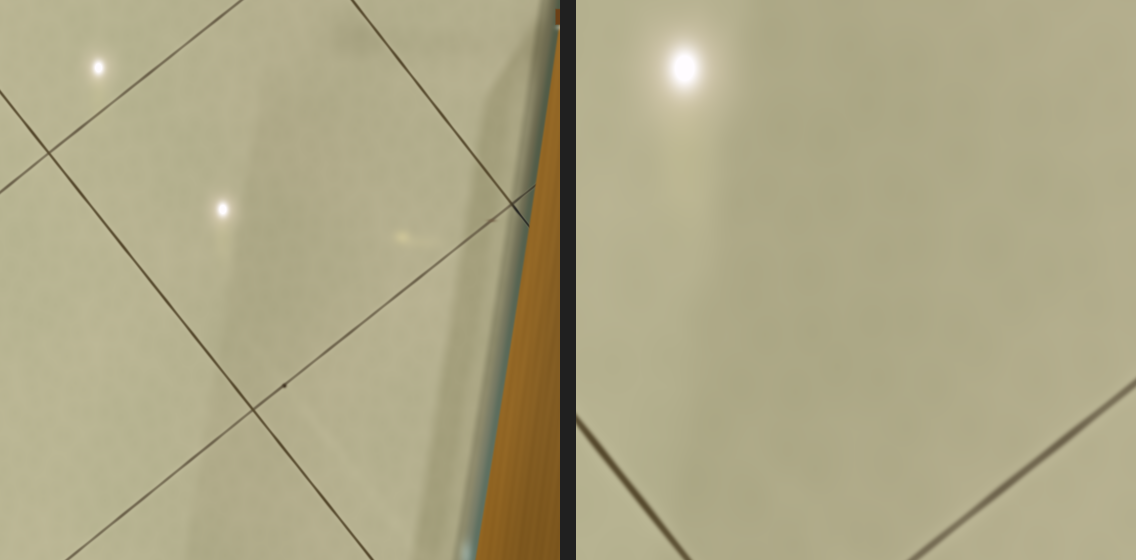
Left: the whole. Right: its middle third, enlarged.
Give the GLSL for this texture, as a WebGL 2 fragment shader.

```glsl
#version 300 es
precision highp float;
// Polished beige floor tiles on a slanted lattice, with thin dark joints, lamp glints
// and soft reflections, beside an orange wooden panel with a blue-grey foot strip.
// Joints come from a rounded lattice coordinate; shades are layered smooth masks.

uniform vec2 u_resolution;
out vec4 fragColor;

float hash(vec2 p) {
  return fract(sin(dot(p, vec2(41.3, 289.1))) * 4375.5);
}

// Distance to the nearest scattered cell point
float cellular(vec2 p) {
  vec2 base = floor(p);
  float nearest = 2.0;
  for (int j = -1; j <= 1; j++)
    for (int i = -1; i <= 1; i++) {
      vec2 cell = base + vec2(i, j);
      vec2 seed = cell + vec2(hash(cell), hash(cell + 17.0));
      nearest = min(nearest, length(p - seed));
    }
  return nearest;
}

// Soft elliptical spot
float spot(vec2 p, vec2 center, vec2 radius) {
  vec2 d = (p - center) / radius;
  return exp(-dot(d, d));
}

// Tile coordinates: joints lie on whole numbers
vec2 lattice(vec2 p) {
  vec2 q = inverse(mat2(0.4623, 0.3672, -0.3646, 0.4584)) * (p - vec2(0.4518, 0.2682));
  q.x -= 0.008 * q.x * q.y;
  q.y -= 0.008 * min(q.x, 0.0);
  return q;
}

vec3 tileColor(vec2 p, vec2 q) {
  vec3 color = mix(vec3(0.725, 0.71, 0.575), vec3(0.71, 0.69, 0.56), smoothstep(0.1, 0.6, p.x));
  color += 0.01 * (hash(floor(q)) - 0.5);
  // Cloudy mottling, warm against green
  float clouds = cellular(p * 7.0) - 0.5 + 0.5 * sin(p.x * 13.0 + 2.0 * sin(p.y * 9.0));
  color += vec3(0.01, 0.006, 0.008) * clouds;
  color += vec3(0.016, 0.014, 0.016) * (cellular(p * vec2(34.0, 26.0)) - 0.5);
  // Upright reflection with one soft edge
  float across = p.x - 0.326 - 0.163 * p.y;
  float sheen = smoothstep(-0.012, 0.016, across) * (1.0 - smoothstep(0.02, 0.32, across));
  color -= vec3(0.026, 0.027, 0.028) * sheen * (1.0 - smoothstep(0.75, 0.95, p.y));
  // Faint slanted streak and dull patches
  float streak = p.y - 0.427 + 1.25 * (p.x - 0.417);
  color += 0.014 * exp(-streak * streak * 2500.0) * smoothstep(0.46, 0.3, p.y);
  color -= 0.04 * spot(p, vec2(0.635, 0.935), vec2(0.05, 0.04));
  color -= 0.02 * spot(p, vec2(0.8, 0.92), vec2(0.16, 0.03));
  color += vec3(0.08, 0.07, 0.035) * spot(p, vec2(0.718, 0.577), vec2(0.014, 0.012));
  color += vec3(0.03, 0.027, 0.015) * spot(p, vec2(0.75, 0.567), vec2(0.035, 0.012));
  return color;
}

vec3 woodColor(vec2 p, float inside) {
  vec3 color = mix(vec3(0.58, 0.405, 0.145), vec3(0.51, 0.36, 0.135), smoothstep(0.0, 0.09, inside));
  float grain = sin(inside * 210.0 + 3.0 * sin(p.y * 7.0)) + sin(inside * 470.0 + p.y * 19.0);
  return color + vec3(0.006, 0.005, 0.003) * grain - 0.02 * smoothstep(0.3, 0.0, p.y);
}

void main() {
  vec2 p = gl_FragCoord.xy / u_resolution;
  float pixel = 1.0 / min(u_resolution.x, u_resolution.y);
  vec2 q = lattice(p);
  float side = p.x - (0.849 + 0.169 * p.y - 0.013 * p.y * p.y);
  vec3 color = tileColor(p, q);

  // Panel reflection on the floor, in deepening shades
  float start = mix(-0.118, -0.04, smoothstep(0.8, 1.0, p.y));
  float shade = smoothstep(start - 0.01, start + 0.018, side);
  color -= vec3(0.068, 0.068, 0.075) * shade * (1.0 - 0.45 * smoothstep(-0.08, -0.05, side));
  color -= vec3(0.12, 0.115, 0.1) * smoothstep(-0.048, -0.032, side);
  color -= 0.08 * spot(p, vec2(0.97, 0.91), vec2(0.04, 0.07));

  // Joints: brown one way, greyer the other, soft-edged with a pale lip and uneven wear
  vec2 gap = abs(q - round(q)) * vec2(0.59, 0.586);
  float wear = 0.5 + 0.3 * sin(q.x * 23.0 + 2.0 * sin(q.y * 31.0)) + 0.2 * sin(q.x * 71.0 - q.y * 57.0);
  vec2 halfWidth = vec2(0.0022, 0.0023) + 0.0005 * (wear - 0.5) + 0.25 * pixel;
  vec2 joint = exp(-pow(gap / halfWidth, vec2(2.4)));
  color += 0.03 * exp(-pow(min(gap.x, gap.y) / 0.0065, 2.0));
  float nearPanel = smoothstep(-0.045, -0.025, side);
  vec3 greyJoint = mix(vec3(0.42, 0.38, 0.29), vec3(0.2, 0.18, 0.14), nearPanel);
  vec3 brownJoint = mix(vec3(0.33, 0.28, 0.17), vec3(0.1), nearPanel);
  color = mix(color, greyJoint, joint.y * (0.75 + 0.25 * wear));
  color = mix(color, brownJoint, joint.x * (0.85 + 0.15 * wear));
  color = mix(color, vec3(0.25, 0.2, 0.13), spot(p, vec2(0.508, 0.311), vec2(0.0038)));
  color = mix(color, vec3(0.45, 0.37, 0.27), 0.7 * spot(p, vec2(0.878, 0.606), vec2(0.008, 0.003)));

  // Lamp glints with a rosy halo and a warm trail
  for (int i = 0; i < 2; i++) {
    vec2 lamp = mix(vec2(0.176, 0.879), vec2(0.398, 0.626), float(i));
    color += vec3(0.12, 0.09, 0.12) * spot(p, lamp, vec2(0.025, 0.029));
    color += vec3(0.03, 0.027, 0.012) * spot(p, lamp - vec2(0.0, 0.045), vec2(0.016, 0.05));
    color = mix(color, vec3(1.0, 0.99, 1.0), min(1.0, 1.4 * spot(p, lamp, vec2(0.0095, 0.0125))));
  }

  // Blue-grey foot strip, bluest against the panel
  vec3 strip = mix(vec3(0.47, 0.49, 0.41), vec3(0.42, 0.41, 0.31), smoothstep(0.1, 0.8, p.y));
  strip -= vec3(0.1, 0.05, 0.03) * smoothstep(-0.018, -0.004, side);
  color = mix(color, strip, smoothstep(-0.032, -0.014, side) * (1.0 - 0.8 * max(joint.x, joint.y)));
  color += vec3(0.1, 0.14, 0.17) * spot(p, vec2(0.832, 0.01), vec2(0.012, 0.025));
  color = mix(color, woodColor(p, side), smoothstep(-1.5 * pixel, 1.5 * pixel, side));

  // Small dark corner block above a pale gap
  color = mix(color, vec3(0.68, 0.68, 0.6), 0.7 * spot(p, vec2(1.0, 0.951), vec2(0.008, 0.005)));
  vec2 block = abs(p - vec2(0.999, 0.97)) - vec2(0.007, 0.014);
  color = mix(color, vec3(0.42, 0.25, 0.09), 1.0 - smoothstep(-pixel, pixel, max(block.x, block.y)));
  fragColor = vec4(clamp(color, 0.0, 1.0), 1.0);
}
```
